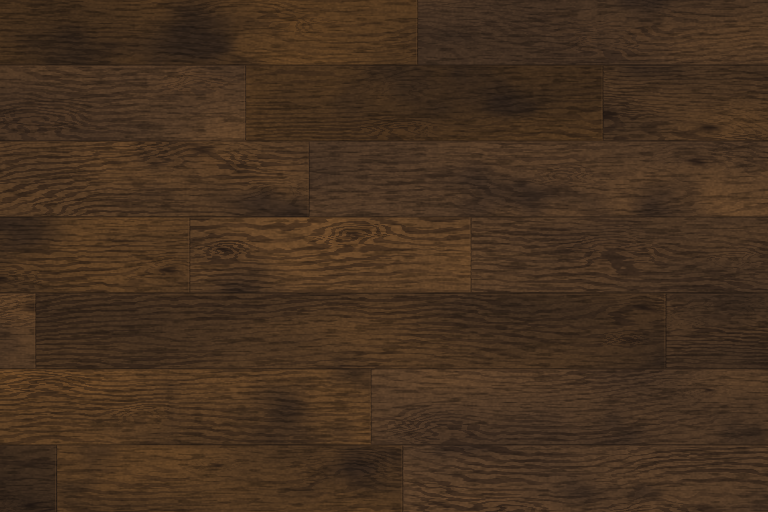
This texture is drawn by a WebGL 2 fragment shader. Its source:

```glsl
#version 300 es
precision highp float;
// Dark stained oak floor: seven staggered rows of long planks.
// Each plank gets its own tone, thin ragged contour-line grain bent around
// hashed knots, short open pores and smoky stains; hairline seams part them.
uniform vec2 u_resolution;
out vec4 fragColor;

// Sine hash, wrapped so that it stays precise on fine lattices
float hash(vec2 p) {
    p = mod(p, 289.0);
    return fract(sin(dot(p, vec2(12.9898, 78.233))) * 43758.5453);
}

float noise(vec2 p) {
    vec2 i = floor(p), f = fract(p);
    f = f * f * (3.0 - 2.0 * f);
    return mix(mix(hash(i), hash(i + vec2(1, 0)), f.x),
               mix(hash(i + vec2(0, 1)), hash(i + vec2(1, 1)), f.x), f.y);
}

float fbm(vec2 p) {
    float sum = 0.0, amp = 0.5;
    for (int i = 0; i < 4; i++) {
        sum += amp * noise(p);
        p = p * 2.03 + 17.3;
        amp *= 0.5;
    }
    return sum / 0.9375;
}

// Soft-edged line of the given half width
float stroke(float dist, float halfWidth, float pixel) {
    return 1.0 - smoothstep(halfWidth - 0.5 * pixel, halfWidth + 0.6 * pixel, abs(dist));
}

void main() {
    // Height is one unit, y runs downward from the top edge
    vec2 uv = gl_FragCoord.xy / u_resolution;
    vec2 p = vec2(uv.x * 1.5, 1.0 - uv.y);
    float pixel = 1.0 / u_resolution.y;

    // End joints of each row; 9.0 means there is no second joint
    vec2 joints[7] = vec2[7](vec2(0.816, 9.0), vec2(0.480, 1.178), vec2(0.604, 9.0),
        vec2(0.371, 0.920), vec2(0.070, 1.301), vec2(0.725, 9.0), vec2(0.111, 0.787));
    float rowHeight = 0.1484;
    float rowPos = (p.y + 0.0215) / rowHeight;
    float row = floor(rowPos);
    float across = fract(rowPos) * rowHeight;
    vec2 joint = joints[int(clamp(row, 0.0, 6.0))];
    float index = step(joint.x, p.x) + step(joint.y, p.x);
    float left = index < 0.5 ? 0.0 : (index < 1.5 ? joint.x : joint.y);
    float right = min(index < 0.5 ? joint.x : (index < 1.5 ? joint.y : 1.5), 1.5);
    vec2 id = vec2(row, index);
    float seed = 12.0 * hash(id + 3.7);
    vec2 g = vec2(p.x + seed, across + seed);

    // Growth rings: contours of a long height field, feathered along x
    vec2 q = g + vec2(0.035 * (noise(g * vec2(9.0, 260.0)) - 0.5), 0.0);
    float ring = 80.0 * across + mix(4.0, 10.0, hash(id + 9.4)) * noise(q * vec2(2.4, 8.0));
    ring += 1.5 * noise(q * vec2(8.0, 19.0)) + 0.35 * noise(g * vec2(60.0, 70.0));

    // Knots lift the field into closed ovals; few of them show a dark heart
    float core = 0.0, halo = 0.0;
    for (float k = 0.0; k < 2.0; k++) {
        vec2 key = id * 7.0 + k * 31.0;
        vec2 center = vec2(mix(left, right, hash(key + 1.3)),
                           rowHeight * mix(0.1, 0.9, hash(key + 5.9)));
        float size = mix(0.5, 1.3, hash(key + 8.1));
        vec2 d = (vec2(q.x - seed, across) - center) / (size * vec2(0.068, 0.030));
        float r = dot(d, d) * mix(0.6, 1.5, noise(g * vec2(20.0, 40.0)));
        ring += 3.4 * exp(-r);
        core += exp(-r * 16.0) * step(0.68, hash(key + 2.2));
        halo += exp(-r * 0.4) * hash(key + 4.4);
    }

    // Dark late wood: thin lines broken into short dashes
    float blur = fwidth(ring);
    float patchy = smoothstep(0.28, 0.70, fbm(g * vec2(5.0, 16.0) + 9.0));
    float dashes = noise(g * vec2(26.0, 210.0) + 3.0);
    float wave = 0.5 + 0.5 * cos(6.2832 * ring);
    float cut = mix(0.80, 0.58, patchy) + 0.5 * (dashes - 0.5);
    float late = smoothstep(cut - 0.14, cut + 0.16, wave);
    late = mix(late, 0.33, smoothstep(0.8, 1.5, blur));
    float grain = late * mix(0.24, 0.50, hash(id + 6.1)) * mix(0.4, 1.0, patchy);

    // Plank colour, from grey brown to warm brown, drifting along its length
    float drift = fbm(g * vec2(2.6, 7.0) + 4.0) - 0.5;
    float warmth = clamp(0.7 * hash(id + 1.9) + 0.15 + 0.9 * drift, 0.0, 1.0);
    vec3 color = mix(vec3(0.272, 0.198, 0.140), vec3(0.330, 0.226, 0.124), warmth);
    color *= mix(0.90, 1.10, hash(id + 12.5)) * (1.0 + 0.45 * drift);

    // Open pores as sharp dark dashes over a fine brushed texture
    float pores = smoothstep(0.58, 0.82, noise(g * vec2(36.0, 300.0) + 7.0));
    float fine = noise(g * vec2(120.0, 330.0)) - 0.5;
    float speck = noise(g * vec2(260.0, 330.0) + 11.0) - 0.5;
    color *= 1.05 - 0.22 * pores + 0.16 * fine + 0.14 * speck;
    color = mix(color, vec3(0.112, 0.076, 0.062), grain);

    // Smoky stains, amber knot rims and dark knot hearts
    float smoke = smoothstep(0.54, 0.84, fbm(g * vec2(4.2, 7.0) + 21.0));
    smoke = 0.65 * smoke + 0.35 * halo * smoothstep(0.35, 0.7, fbm(g * 13.0));
    vec3 stain = vec3(0.135, 0.104, 0.093) * (1.0 + 0.3 * fine - 0.25 * late);
    color = mix(color, stain, min(smoke, 0.68));
    color += vec3(0.07, 0.032, 0.002) * halo * (1.0 - late) * patchy * 0.5;
    color = mix(color, vec3(0.095, 0.065, 0.055), min(0.65 * core, 0.65));

    // Seams: hairline grooves, broken by wear, with a pale edge beside them
    float rowDist = min(across, rowHeight - across);
    float endDist = abs(p.x - joint.x) < abs(p.x - joint.y) ? p.x - joint.x : p.x - joint.y;
    float wear = noise(p * vec2(14.0, 30.0));
    float edge = max(0.35 * stroke(across - 0.0032, 0.0007, pixel),
                     stroke(endDist + 0.0024, 0.0008, pixel));
    color = mix(color, vec3(0.370, 0.260, 0.165), 0.55 * edge * mix(0.3, 1.0, wear));
    float groove = max(stroke(rowDist, 0.0008, pixel), 0.8 * stroke(endDist, 0.0007, pixel));
    color = mix(color, vec3(0.090, 0.064, 0.050), groove * mix(0.45, 0.85, wear));

    // Slight falloff of light toward the corners
    vec2 c = uv - 0.5;
    color *= 1.03 - 0.25 * dot(c, c);
    fragColor = vec4(color, 1.0);
}
```
